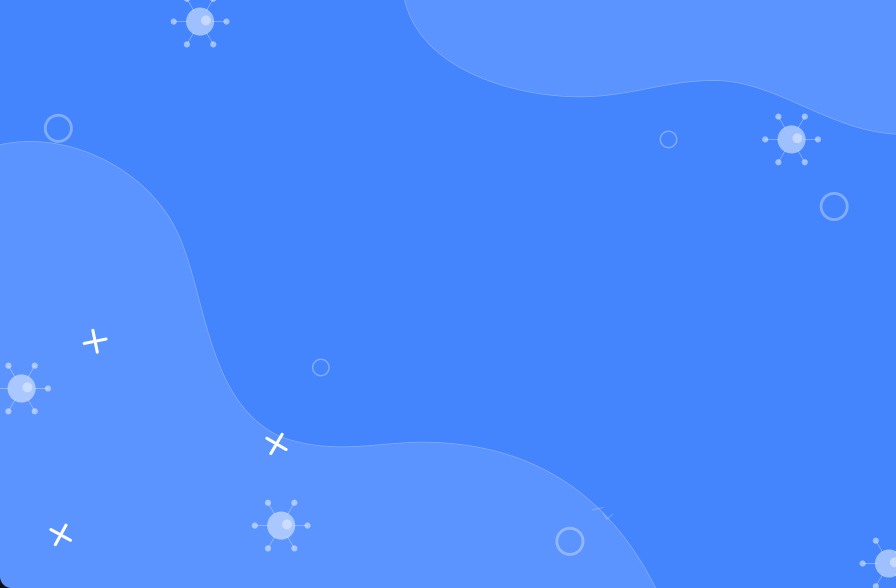
This background is drawn by a WebGL 2 fragment shader. Its source:

```glsl
#version 300 es
precision highp float;
// Flat blue medical backdrop: two wavy panels with viruses, rings and crosses.
uniform vec2 u_resolution;
out vec4 fragColor;

const float CANVAS_HEIGHT = 5.04; // the canvas spans 7.68 x 5.04 units
const vec3 BLUE = vec3(0.267, 0.522, 0.996);
const vec3 PANEL = vec3(0.36, 0.58, 1.0);
const vec3 WHITE = vec3(1.0);
const vec3 CORNER = vec3(0.03, 0.05, 0.1);

float coverage(float d, float px) {
    return clamp(0.5 - d / px, 0.0, 1.0);
}

float segment(vec2 p, vec2 a, vec2 b) {
    vec2 ab = b - a;
    return length(p - a - ab * clamp(dot(p - a, ab) / dot(ab, ab), 0.0, 1.0));
}

vec2 rotate(vec2 p, float angle) {
    float c = cos(angle), s = sin(angle);
    return vec2(c * p.x + s * p.y, c * p.y - s * p.x);
}

// Signed height above a cubic curve whose x grows steadily, measured along its normal.
float aboveCurve(vec2 p, vec2 a, vec2 b, vec2 c, vec2 d) {
    float low = 0.0, high = 1.0;
    vec2 point, tangent;
    for (int i = 0; i < 16; i++) {
        float t = 0.5 * (low + high);
        vec2 ab = mix(a, b, t), bc = mix(b, c, t), cd = mix(c, d, t);
        vec2 abc = mix(ab, bc, t), bcd = mix(bc, cd, t);
        point = mix(abc, bcd, t);
        tangent = bcd - abc;
        if (point.x < p.x) low = t; else high = t;
    }
    return dot(p - point, normalize(vec2(-tangent.y, tangent.x)));
}

float lowerEdge(vec2 p) {
    if (p.x < 1.52) return aboveCurve(p, vec2(0.0, 3.8), vec2(0.6, 3.93), vec2(1.27, 3.58), vec2(1.52, 3.05));
    if (p.x < 2.4) return aboveCurve(p, vec2(1.52, 3.05), vec2(1.77, 2.52), vec2(1.77, 1.59), vec2(2.4, 1.3));
    if (p.x < 3.65) return aboveCurve(p, vec2(2.4, 1.3), vec2(2.85, 1.13), vec2(3.25, 1.255), vec2(3.65, 1.25));
    return aboveCurve(p, vec2(3.65, 1.25), vec2(4.5, 1.24), vec2(5.19, 0.86), vec2(5.62, 0.0));
}

float upperEdge(vec2 p) {
    if (p.x < 4.97) return -aboveCurve(p, vec2(3.45, 5.16), vec2(3.5, 4.48), vec2(4.36, 4.21), vec2(4.97, 4.21));
    if (p.x < 6.12) return -aboveCurve(p, vec2(4.97, 4.21), vec2(5.4, 4.21), vec2(5.7, 4.35), vec2(6.12, 4.35));
    return -aboveCurve(p, vec2(6.12, 4.35), vec2(6.65, 4.35), vec2(7.1, 3.92), vec2(7.68, 3.89));
}

vec3 drawPanel(vec3 color, float d, float px) {
    color = mix(color, PANEL, coverage(d, px));
    return mix(color, WHITE, 0.28 * coverage(abs(d) - 0.003, px));
}

vec3 drawVirus(vec3 color, vec2 p, float px) {
    // Fold the plane into one of six equal spokes.
    float sector = radians(60.0);
    float angle = atan(p.y, p.x + 1e-6);
    vec2 q = rotate(p, sector * floor(angle / sector + 0.5));
    float spoke = segment(q, vec2(0.11, 0.0), vec2(0.22, 0.0)) - 0.003;
    float knob = length(q - vec2(0.226, 0.0)) - 0.026;
    float body = length(p) - 0.12;
    color = mix(color, WHITE, 0.38 * coverage(spoke, px));
    color = mix(color, WHITE, 0.48 * coverage(min(knob, body), px));
    return mix(color, WHITE, 0.4 * coverage(length(p - vec2(0.05, 0.01)) - 0.042, px));
}

vec3 drawRing(vec3 color, vec2 p, float radius, float stroke, float px) {
    return mix(color, WHITE, 0.33 * coverage(abs(length(p) - radius) - 0.5 * stroke, px));
}

vec3 drawCross(vec3 color, vec2 p, float angle, float px) {
    vec2 q = abs(rotate(p, angle));
    float d = segment(vec2(max(q.x, q.y), min(q.x, q.y)), vec2(0.0), vec2(0.095, 0.0));
    return mix(color, WHITE, coverage(d - 0.013, px));
}

void main() {
    float px = CANVAS_HEIGHT / u_resolution.y;
    vec2 p = gl_FragCoord.xy * px;

    // Wavy panels
    vec3 color = drawPanel(BLUE, upperEdge(p), px);
    color = drawPanel(color, lowerEdge(p), px);

    // Small nick on the lower edge
    float nick = segment(p, vec2(5.08, 0.67), vec2(5.17, 0.69));
    nick = min(nick, segment(p, vec2(5.17, 0.64), vec2(5.2, 0.59)));
    nick = min(nick, segment(p, vec2(5.2, 0.59), vec2(5.25, 0.63)));
    color = mix(color, WHITE, 0.25 * coverage(nick - 0.004, px));

    // Rings: centre, radius, stroke
    vec4 rings[5] = vec4[5](vec4(0.5, 3.94, 0.112, 0.024), vec4(7.15, 3.27, 0.112, 0.024),
        vec4(4.885, 0.4, 0.112, 0.024), vec4(5.73, 3.845, 0.07, 0.012), vec4(2.75, 1.89, 0.07, 0.012));
    for (int i = 0; i < 5; i++) color = drawRing(color, p - rings[i].xy, rings[i].z, rings[i].w, px);

    // Viruses
    vec2 viruses[5] = vec2[5](vec2(1.715, 4.855), vec2(6.785, 3.845), vec2(0.185, 1.71),
        vec2(2.41, 0.535), vec2(7.62, 0.21));
    for (int i = 0; i < 5; i++) color = drawVirus(color, p - viruses[i], px);

    // Crosses: centre, tilt
    vec3 crosses[3] = vec3[3](vec3(0.815, 2.115, 0.2), vec3(2.37, 1.235, -0.53), vec3(0.52, 0.455, -0.5));
    for (int i = 0; i < 3; i++) color = drawCross(color, p - crosses[i].xy, crosses[i].z, px);

    // Dark rounded lower left corner
    float corner = length(max(0.1 - p, 0.0)) - 0.1;
    color = mix(CORNER, color, coverage(corner, px));
    fragColor = vec4(color, 1.0);
}
```
